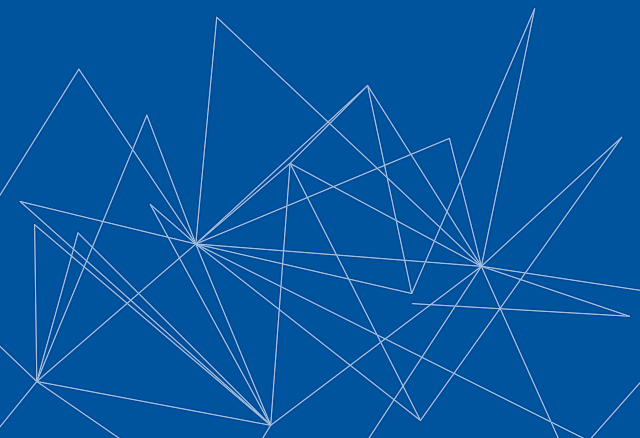
A Shadertoy shader for this background:

```glsl
// Thin white lines fanning between a few hubs and scattered peaks on flat blue.

const vec3 BLUE  = vec3(0.00, 0.33, 0.62);
const vec3 SHADE = vec3(0.00, 0.29, 0.60);
const vec3 WHITE = vec3(1.0);

const float LINE_WIDTH = 0.0019;  // in canvas heights
const float RIM_RADIUS = 0.0052;

float segment(vec2 p, vec2 a, vec2 b) {
    vec2 pa = p - a, ba = b - a;
    return length(pa - ba * clamp(dot(pa, ba) / dot(ba, ba), 0.0, 1.0));
}

// Two lines meeting at a tip
float wedge(vec2 p, vec2 a, vec2 tip, vec2 b) {
    return min(segment(p, a, tip), segment(p, tip, b));
}

// Three long rays leaving a hub, evenly turned
float fan(vec2 p, vec2 hub, float start, float turn) {
    float d = 1e3;
    for (int i = 0; i < 3; i++) {
        float angle = start + turn * float(i);
        d = min(d, segment(p, hub, hub + vec2(cos(angle), sin(angle))));
    }
    return d;
}

// Upper peaks: a zigzag row bent by layered sines
vec2 peak(float i) {
    float x = 0.18 + 0.177 * i - 0.05 * sin(0.45 * i);
    float y = 0.78 + 0.11 * cos(3.1416 * i) + 0.09 * sin(1.4 * i - 0.56);
    return vec2(x, y);
}

// Lower tips on the left side
vec2 leftTip(float i) {
    return vec2(0.046 + 0.033 * i * i, 0.5 + 0.04 * cos(1.9 * i));
}

// Valley points between the two main hubs
vec2 valley(float i) {
    return vec2(0.94 + 0.02 * i, 0.33 - 0.29 * i);
}

// Distance to the closest line of the whole web
float web(vec2 p) {
    vec2 west = vec2(0.447, 0.443), corner = vec2(0.084, 0.129);
    vec2 south = vec2(0.618, 0.029), east = vec2(1.099, 0.392);

    // Ring of hubs with one diagonal
    float d = wedge(p, west, corner, south);
    d = min(d, wedge(p, south, east, west));
    d = min(d, segment(p, west, south));

    // Peaks hang from two hubs each; the outer ones lean elsewhere
    for (int n = 0; n < 8; n++) {
        float i = float(n);
        vec2 a = n < 6 ? west : valley(i - 6.0);
        vec2 b = n < 2 ? corner - vec2(0.35 * (1.0 - i), 0.0) : east;
        d = min(d, wedge(p, a, peak(i), b));
    }

    // Left tips share the south hub
    for (int n = 0; n < 4; n++) {
        vec2 a = n == 0 || n == 3 ? west : corner;
        d = min(d, wedge(p, a, leftTip(float(n)), south));
    }

    // Valleys reached from the middle peaks and the west hub
    for (int n = 0; n < 2; n++) {
        float i = float(n);
        d = min(d, wedge(p, peak(4.0 - i), valley(i), west));
    }
    d = min(d, wedge(p, peak(3.0), peak(4.0), valley(0.0)));
    d = min(d, segment(p, peak(3.0), south));
    d = min(d, wedge(p, east, vec2(1.437, 0.278), valley(0.08)));

    // Lines running off the canvas
    d = min(d, fan(p, east, -0.15, -1.0));
    d = min(d, fan(p, corner, 2.38, 1.65));
    d = min(d, segment(p, west, vec2(1.331, 0.0)));
    d = min(d, segment(p, south, vec2(0.6, 0.0)));
    return min(d, segment(p, vec2(1.35, 0.0), vec2(1.5, 0.17)));
}

// Area of a thin stroke seen through a soft pixel
float strokeCoverage(float d, float width, float blur) {
    float ramp = (0.5 * (width + blur) - d) / blur;
    return clamp(ramp, 0.0, min(1.0, width / blur));
}

void mainImage(out vec4 fragColor, in vec2 fragCoord) {
    float pixel = 1.0 / iResolution.y;
    float d = web(fragCoord * pixel);

    // Faint darker rim, then the white line on top
    float rim = 1.0 - smoothstep(RIM_RADIUS - 0.5 * pixel, RIM_RADIUS + 0.5 * pixel, d);
    vec3 color = mix(BLUE, SHADE, rim);
    color = mix(color, WHITE, strokeCoverage(d, LINE_WIDTH, 1.3 * pixel));
    fragColor = vec4(color, 1.0);
}
```
